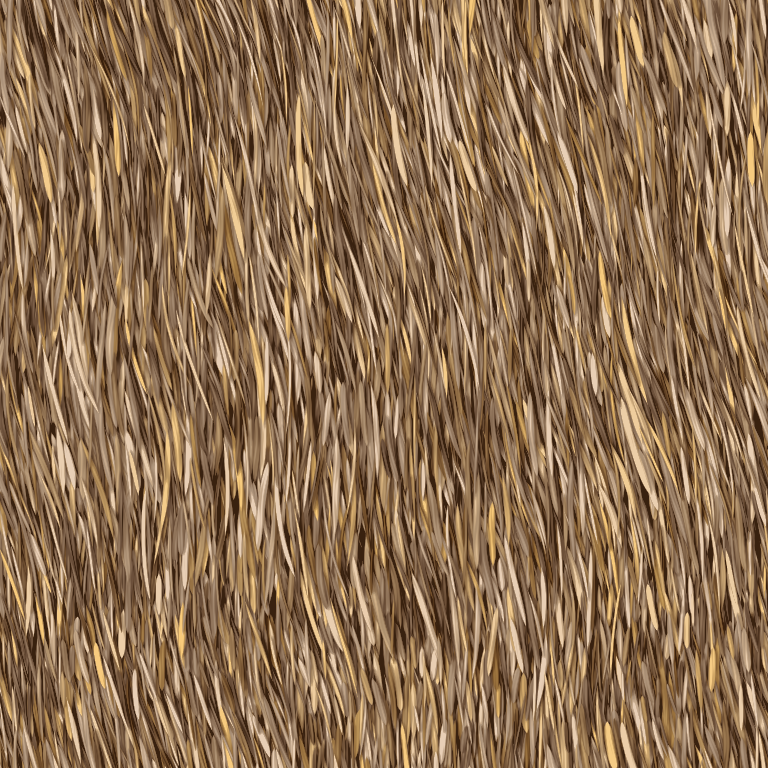
A three.js fragment shader for this texture:

```glsl
// Weathered thatch: overlapping layers of dry, leaning straw with dark gaps.
#define SHADE  vec3(0.22, 0.13, 0.06)
#define UMBER  vec3(0.42, 0.31, 0.22)
#define BROWN  vec3(0.57, 0.46, 0.35)
#define TAN    vec3(0.68, 0.58, 0.47)
#define STRAW  vec3(0.78, 0.67, 0.54)
#define CREAM  vec3(0.92, 0.82, 0.70)
#define LAYERS 12
#define GRID   vec2(56.0, 11.0)
#define LEAN   0.15
#define SPREAD 0.40
#define SOFT   0.0011
#define SHADOW 0.45

varying vec2 vUv;

// Four random values for a cell and layer
vec4 hash4(vec3 p) {
  vec4 q = fract(p.xyzx * vec4(0.1031, 0.1030, 0.0973, 0.1099));
  q += dot(q, q.wzxy + 33.33);
  return fract((q.xxyz + q.yzzw) * q.zywx);
}

// Shear and sway the plane so that upright straws follow the lie of the thatch
vec2 combed(vec2 p) {
  float sway = 0.016 * sin(5.0 * p.y + 4.0 * p.x)
             + 0.006 * sin(13.0 * p.y - 9.0 * p.x + 1.7);
  return vec2(p.x + LEAN * p.y + sway, p.y);
}

// Straws are cut short along a wavering course line
float courseLength(vec2 p) {
  float course = 0.5 + 0.05 * sin(7.0 * p.x);
  return mix(0.6, 1.0, smoothstep(0.02, 0.14, abs(p.y - course)));
}

// Paint one straw over surface = (tone, gold)
vec2 paintStraw(vec2 surface, vec2 p, vec2 cell, float layer) {
  vec4 place = hash4(vec3(cell + 40.0, layer * 17.0 + 3.0));
  vec4 look = hash4(vec3(cell + 90.0, layer * 23.0 + 11.0));
  vec2 centre = (cell + place.xy) / GRID;
  vec2 d = p - centre;

  // Tilt and bend
  float turn = place.z - 0.5;
  d.x -= SPREAD * turn * d.y + 2.5 * (look.w - 0.5) * d.y * d.y;

  // Tapered outline, from pointed to blunt
  float halfLength = mix(0.026, 0.072, place.w) * courseLength(centre);
  float halfWidth = mix(0.0016, 0.0052, look.z * look.z);
  float along = d.y / halfLength;
  float taper = 1.0 - pow(abs(along) + 0.0001, mix(1.6, 6.0, look.w));
  float edge = abs(d.x) - halfWidth * taper;
  float cover = 1.0 - smoothstep(-SOFT, SOFT, edge);

  // Soft shade, falling to the right
  float shadeEdge = abs(d.x - 0.0016) - halfWidth * taper;
  float shade = 1.0 - smoothstep(-0.001, 0.0045, shadeEdge);
  shade *= 1.0 - smoothstep(0.85, 1.1, abs(along));
  surface.x *= 1.0 - SHADOW * shade;

  // Rounded body with fibres running along it
  float across = clamp(d.x / halfWidth, -1.0, 1.0);
  float fibre = sin(1400.0 * d.x + 40.0 * look.x + 2.0 * sin(65.0 * d.y + 6.0 * look.y));
  float tone = mix(0.22, 1.08, look.x) - 0.26 * across * across - 0.10 * across;
  tone += 0.07 * fibre + 0.06 * sin(90.0 * d.y + 30.0 * look.z);
  return mix(surface, vec2(tone, look.y * look.y * look.y), cover);
}

// Colour ramp from deep gap to sunlit straw
vec3 strawColour(float tone) {
  vec3 c = mix(SHADE, UMBER, smoothstep(0.05, 0.20, tone));
  c = mix(c, BROWN, smoothstep(0.20, 0.41, tone));
  c = mix(c, TAN, smoothstep(0.41, 0.62, tone));
  c = mix(c, STRAW, smoothstep(0.62, 0.78, tone));
  return mix(c, CREAM, smoothstep(0.78, 0.92, tone));
}

void main() {
  vec2 p = combed(vUv);
  vec2 surface = vec2(0.06, 0.2);

  // Stack the layers, each on its own shifted grid
  for (int i = 0; i < LAYERS; i++) {
    float layer = float(i);
    vec2 q = p + vec2(0.0071, 0.0373) * layer;
    vec2 home = floor(q * GRID);
    for (int y = -1; y <= 1; y++) {
      for (int x = -1; x <= 1; x++) {
        surface = paintStraw(surface, q, home + vec2(x, y), layer);
      }
    }
  }

  // Golden and greyed straws
  vec3 tint = mix(vec3(0.99, 0.99, 1.02), vec3(1.06, 0.97, 0.68), surface.y);
  gl_FragColor = vec4(strawColour(surface.x) * tint, 1.0);
}
```
